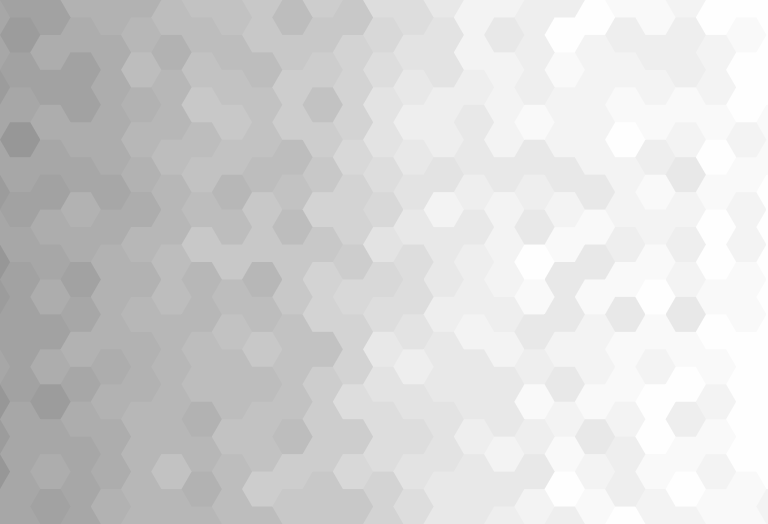
Write a Shadertoy shader that draws this background.

```glsl
// A wall of flat-topped hexagons fading from mid grey (left) to white (right).
// Each cell takes a tone from a horizontal ramp, shifted by a per-cell hash and
// snapped to even steps; the two nearest cells are blended to smooth the edges.

const float ROWS = 15.0;        // hexagons per canvas height
const float ROOT3 = 1.7320508;
const float TONE_STEP = 0.0213; // gap between neighbouring greys
const float WHITE = 0.996;

// Sine-free hash, 0 to 1
float hash(vec2 p) {
    vec3 q = fract(vec3(p.xyx) * 0.1031);
    q += dot(q, q.yzx + 33.33);
    return fract((q.x + q.y) * q.z);
}

// Centre of a hexagon, in canvas heights; odd columns sit half a row higher
vec2 cellCentre(vec2 cell, float pitch) {
    float shift = 0.5 * mod(cell.x, 2.0);
    float x = cell.x * 0.5 * ROOT3 + 1.0 / ROOT3;
    return pitch * vec2(x, cell.y + shift);
}

// Brightness across the canvas: a straight fade, a soft shoulder on the left
// and a lift past the middle that starts earliest at half height
float ramp(vec2 pos) {
    float bulge = 0.04 * cos((pos.y - 0.52) * 6.2832);
    float shoulder = smoothstep(0.08, 0.26, pos.x);
    float rise = smoothstep(0.42, 0.56, pos.x + bulge);
    float fall = smoothstep(0.60, 1.0, pos.x);
    return 0.632 + 0.34 * pos.x + 0.02 * shoulder + 0.064 * rise * (1.0 - fall);
}

// Final grey of one hexagon
float cellTone(vec2 cell, vec2 centre, float aspect) {
    float jitter = hash(cell + 17.0) + hash(cell + 71.0) - 1.0;
    float tone = ramp(vec2(centre.x / aspect, centre.y)) + 0.05 * jitter;
    float steps = max(0.0, round((WHITE - tone) / TONE_STEP));
    return WHITE - steps * TONE_STEP;
}

void mainImage(out vec4 fragColor, in vec2 fragCoord) {
    vec2 pos = fragCoord / iResolution.y;
    float aspect = iResolution.x / iResolution.y;
    float pitch = 1.0 / ROWS;

    // Find the two nearest hexagons
    float column = round((pos.x / pitch - 1.0 / ROOT3) * 2.0 / ROOT3);
    float nearDist = 1e5, nextDist = 1e5;
    vec2 nearCell = vec2(0.0), nextCell = vec2(0.0);
    for (int i = -1; i <= 1; i++) {
        float col = column + float(i);
        float row = round(pos.y / pitch - 0.5 * mod(col, 2.0));
        for (int j = -1; j <= 1; j++) {
            vec2 cell = vec2(col, row + float(j));
            float dist = distance(pos, cellCentre(cell, pitch));
            if (dist < nearDist) {
                nextDist = nearDist;
                nextCell = nearCell;
                nearDist = dist;
                nearCell = cell;
            } else if (dist < nextDist) {
                nextDist = dist;
                nextCell = cell;
            }
        }
    }

    // Blend across the shared edge, about one pixel wide
    float edge = (nextDist * nextDist - nearDist * nearDist) / (2.0 * pitch);
    float own = clamp(0.5 + edge * iResolution.y, 0.0, 1.0);
    float nearTone = cellTone(nearCell, cellCentre(nearCell, pitch), aspect);
    float nextTone = cellTone(nextCell, cellCentre(nextCell, pitch), aspect);
    fragColor = vec4(vec3(mix(nextTone, nearTone, own)), 1.0);
}
```
